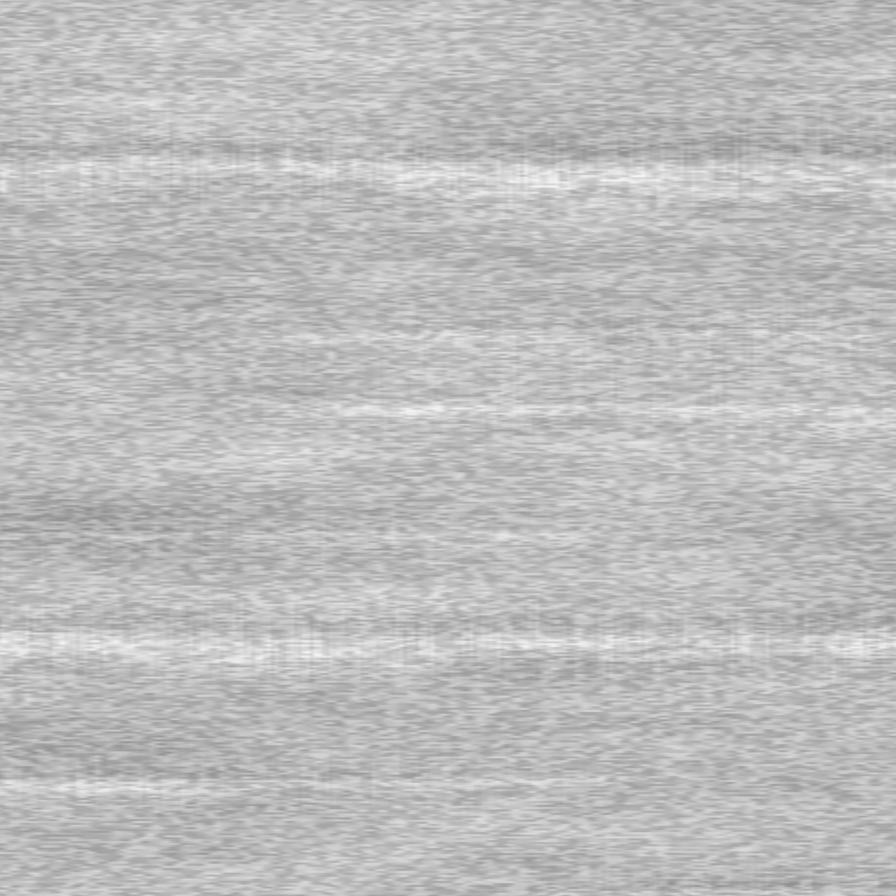
Reproduce this texture procedurally as a WebGL 2 fragment shader.

```glsl
#version 300 es
precision highp float;

uniform vec2 u_resolution;
out vec4 fragColor;

// Tone
const float BASE_GREY = 0.727;
const float MIN_GREY = 0.54;
const float MAX_GREY = 0.95;

// Cells per canvas and amplitude of each grain layer
const vec2 CLOUD_CELLS = vec2(1.7, 12.0);
const vec2 DRIFT_CELLS = vec2(5.0, 42.0);
const vec2 STRAND_CELLS = vec2(22.0, 150.0);
const vec2 FIBRE_CELLS = vec2(88.0, 440.0);
const float CLOUD_AMOUNT = 0.1;
const float DRIFT_AMOUNT = 0.075;
const float STRAND_AMOUNT = 0.05;
const float FIBRE_AMOUNT = 0.19;

// Bright bands
const int BAND_COUNT = 8;
const float BAND_JITTER = 0.5;
const float BAND_WANDER = 0.008;
const float BAND_FRAY = 1.1;
const float MINOR_GLOW = 0.075;
const float MAJOR_GLOW = 0.105;
const float SHADOW_RATIO = 0.4;

// Vertical threads showing around the bands
const vec2 WEAVE_CELLS = vec2(230.0, 26.0);
const float WEAVE_REACH = 0.045;
const float WEAVE_AMOUNT = 0.06;

float hash(ivec2 cell, int seed) {
    uvec2 q = uvec2(cell) * uvec2(1597334677u, 3812015801u);
    uint n = q.x ^ q.y ^ (uint(seed) * 2654435769u);
    n = (n ^ (n >> 16)) * 2246822519u;
    n = (n ^ (n >> 13)) * 3266489917u;
    n ^= n >> 16;
    return float(n >> 8) / 16777216.0;
}

// Smooth noise along one row, shifted so neighbouring rows never line up
float rowNoise(float x, int row, int seed) {
    x += 16.0 * hash(ivec2(row, 71), seed);
    float cell = floor(x);
    float t = smoothstep(0.0, 1.0, x - cell);
    return mix(hash(ivec2(int(cell), row), seed),
               hash(ivec2(int(cell) + 1, row), seed), t);
}

// Staggered streaks, centred on zero
float streaks(vec2 p, int seed) {
    float row = floor(p.y);
    float t = smoothstep(0.0, 1.0, p.y - row);
    return mix(rowNoise(p.x, int(row), seed),
               rowNoise(p.x, int(row) + 1, seed), t) - 0.5;
}

// Brightness of all bands in x, coverage of the weave in y
vec2 bands(vec2 p, float fray) {
    float glow = 0.0;
    float weave = 0.0;
    for (int i = 0; i < BAND_COUNT; i++) {
        bool major = i % 4 == 2;
        float centre = (float(i) + BAND_JITTER * hash(ivec2(i, 3), 20)) / float(BAND_COUNT);
        centre += BAND_WANDER * (rowNoise(p.x * 3.0, i, 21) - 0.5);
        float thickness = major ? 0.016 : mix(0.003, 0.009, hash(ivec2(i, 5), 22));
        float presence = smoothstep(0.2, 0.75, rowNoise(p.x * 1.8, i, 23));
        float strength = major ? MAJOR_GLOW * mix(0.6, 1.0, presence)
                               : MINOR_GLOW * presence;

        // Crisp upper edge, long lower falloff, thin shadow above
        float offset = p.y - centre;
        float d = offset / (thickness * (offset > 0.0 ? 0.6 : 1.3)) + BAND_FRAY * fray;
        float shade = d - 2.2;
        glow += strength * (exp(-d * d) - SHADOW_RATIO * exp(-shade * shade));

        float w = offset / WEAVE_REACH;
        weave += exp(-w * w) * (major ? 1.0 : 0.6 * presence);
    }
    return vec2(glow, min(weave, 1.0));
}

void main() {
    vec2 p = gl_FragCoord.xy / min(u_resolution.x, u_resolution.y);

    // Slow bending of the grain
    vec2 bent = p;
    bent.y += 0.01 * streaks(p * vec2(4.0, 5.0), 1);

    // Grain from broad clouds down to single fibres
    float drift = streaks(bent * DRIFT_CELLS, 3);
    float strand = streaks(bent * STRAND_CELLS, 4);
    float fibre = streaks(p * FIBRE_CELLS + vec2(0.0, 1.5 * drift), 5);
    float grey = BASE_GREY
        + CLOUD_AMOUNT * streaks(bent * CLOUD_CELLS, 2)
        + DRIFT_AMOUNT * drift
        + STRAND_AMOUNT * strand
        + FIBRE_AMOUNT * fibre;

    // Bands and the cross threads near them
    vec2 band = bands(p, strand + 0.6 * drift);
    float thread = streaks(p.yx * WEAVE_CELLS.yx, 6);
    grey += band.x + WEAVE_AMOUNT * band.y * thread;

    fragColor = vec4(vec3(clamp(grey, MIN_GREY, MAX_GREY)), 1.0);
}
```
